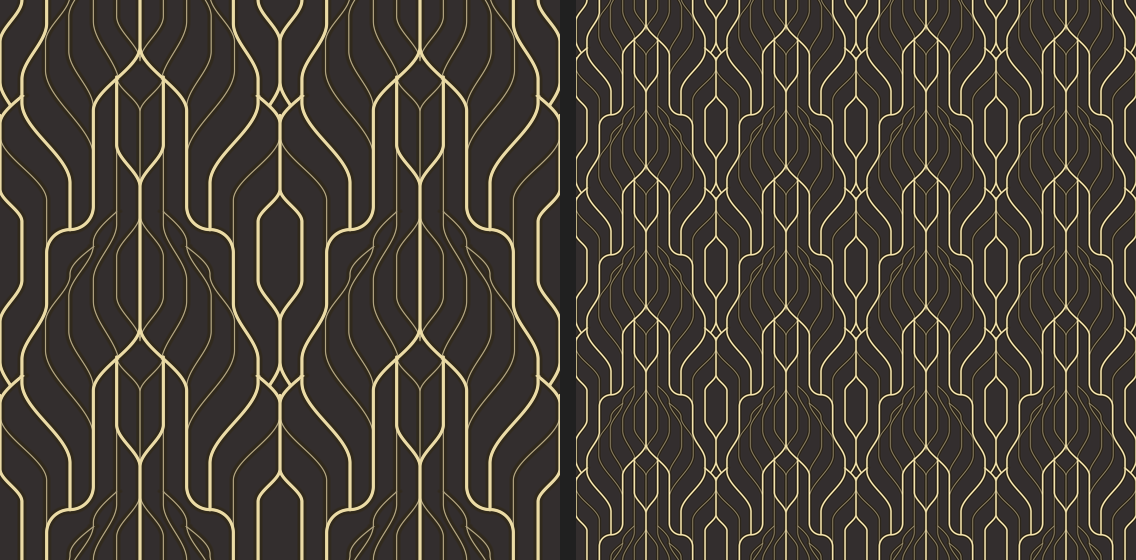
Left: one tile. Right: repeated 2 by 2.
Write a Shadertoy shader that draws this pattern.

```glsl
// Art-deco lattice of gold vines on charcoal: two by two mirrored tiles of 12 x 12 columns.
// Each vine is a curve x(y) made of two smooth bends; distances to all vines are
// gathered into one bold and one fine set, then stroked over a soft brown glow.

#define REPEATS 2.0
#define COLUMNS 12.0
#define BOLD_HALF_WIDTH 0.068
#define FINE_HALF_WIDTH 0.026
#define SOFTNESS 0.026
#define GLOW_INNER 0.14
#define GLOW_OUTER 0.24
#define CHARCOAL vec3(0.20, 0.18, 0.18)
#define BROWN vec3(0.19, 0.16, 0.11)
#define GOLD vec3(0.92, 0.86, 0.65)
#define PALE_GOLD vec3(0.70, 0.65, 0.51)

// Smooth step from a to b: value and slope.
vec2 bend(float y, float a, float b) {
    float t = clamp((y - a) / (b - a), 0.0, 1.0);
    return vec2(t * t * (3.0 - 2.0 * t), 6.0 * t * (1.0 - t) / (b - a));
}

// Vertical offset to a height, by the shortest way round the tile.
float wrapNear(float y, float middle) {
    return y + COLUMNS * round((middle - y) / COLUMNS);
}

// Distance to a vine running x.x -> x.y over y.xy, then x.y -> x.z over y.zw,
// visible only for heights inside span.
float vine(vec2 p, vec3 x, vec4 y, vec2 span) {
    float h = wrapNear(p.y, 0.5 * (span.x + span.y));
    float inside = clamp(h, span.x, span.y);
    vec2 curve = (x.y - x.x) * bend(inside, y.x, y.y)
               + (x.z - x.y) * bend(inside, y.z, y.w);
    float across = (p.x - x.x - curve.x) * inversesqrt(1.0 + curve.y * curve.y);
    return length(vec2(across, h - inside));
}

float vine(vec2 p, vec3 x, vec4 y) {
    return vine(p, x, y, y.xw);
}

// Distance to a unit quarter circle lying in the given quadrant of its centre.
float quarterArc(vec2 p, vec2 centre, vec2 quadrant) {
    vec2 q = (vec2(p.x, wrapNear(p.y, centre.y)) - centre) * quadrant;
    return min(q.x, q.y) > 0.0 ? abs(length(q) - 1.0)
         : min(length(q - vec2(1, 0)), length(q - vec2(0, 1)));
}

float boldVines(vec2 p) {
    // Shoulder, its stepped foot, and the wide gourd outline
    float d = vine(p, vec3(0, 2, 2), vec4(2.0, 4.75, 8.0, 8.84));
    d = min(d, quarterArc(p, vec2(3, 8.84), vec2(-1, 1)));
    d = min(d, quarterArc(p, vec2(3, 10.84), vec2(1, -1)));
    d = min(d, vine(p, vec3(4, 5.06, 3), vec4(13.0, 15.4, 16.4, 19.85), vec2(10.84, 21.85)));
    // Bottle closing into the central stem
    d = min(d, vine(p, vec3(1, 0, 0), vec4(6.2, 8, 13, 14), vec2(3.3, 14.1)));
    // Long hexagon with its stems on the outer axis
    d = min(d, vine(p, vec3(6, 5.06, 6), vec4(8.1, 9.5, 12.0, 13.8), vec2(4.95, 15.6)));
    // Small diamond linking neighbouring gourds
    d = min(d, vine(p, vec3(4.12, 6, 6), vec4(2.95, 5.3, 6, 7), vec2(4.12, 5.3)));
    d = min(d, vine(p, vec3(6, 5.12, 5.12), vec4(3.5, 5.5, 6, 7), vec2(3.5, 4.5)));
    return d;
}

float fineVines(vec2 p) {
    // Arch over the hexagon, and bud inside the bottle
    float d = vine(p, vec3(6, 4, 4), vec4(5.8, 8.6, 9, 10.6));
    d = min(d, vine(p, vec3(1, 0, 0), vec4(3.3, 4.8, 6, 7.8)));
    // Nested petals, from the inside outwards
    d = min(d, vine(p, vec3(0, 1, 0), vec4(9.2, 11, 12.7, 14.6)));
    d = min(d, vine(p, vec3(1, 2, 0.9), vec4(9.6, 12, 12.9, 15.6), vec2(6, 15.4)));
    d = min(d, vine(p, vec3(0, 2, 2), vec4(7.75, 10.4, 10.5, 10.6), vec2(9.08, 10.6)));
    d = min(d, vine(p, vec3(2, 3.05, 2), vec4(10.5, 12.7, 14.2, 16.6)));
    d = min(d, vine(p, vec3(1, 3, 4.05), vec4(9.4, 11.75, 11.8, 13.8), vec2(10.57, 13.8)));
    d = min(d, vine(p, vec3(4.05, 4.05, 2), vec4(13.8, 14, 15, 18.7)));
    return d;
}

float stroke(float d, float halfWidth, float soft) {
    return 1.0 - smoothstep(halfWidth - soft, halfWidth + soft, d);
}

void mainImage(out vec4 fragColor, in vec2 fragCoord) {
    // Mirrored tile space: x from the central axis outwards, y downwards
    vec2 tile = REPEATS * fragCoord / iResolution.xy;
    vec2 p = COLUMNS * vec2(abs(fract(tile.x) - 0.5), REPEATS - tile.y);
    float pixel = REPEATS * COLUMNS / min(iResolution.x, iResolution.y);
    float soft = max(SOFTNESS, 0.6 * pixel);

    float bold = boldVines(p);
    float fine = fineVines(p);

    // Glow, then fine strokes, then bold strokes
    float glow = 1.0 - smoothstep(GLOW_INNER, GLOW_OUTER, min(bold, fine + 0.03));
    vec3 color = mix(CHARCOAL, BROWN, glow);
    color = mix(color, PALE_GOLD, stroke(fine, FINE_HALF_WIDTH, soft));
    color = mix(color, GOLD, stroke(bold, BOLD_HALF_WIDTH, soft));
    fragColor = vec4(color, 1.0);
}
```
